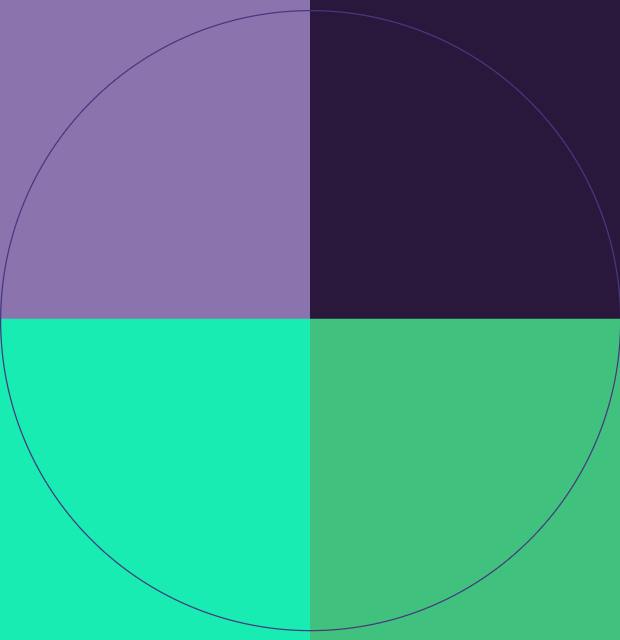
Give the GLSL for this background, as a Shadertoy shader.

```glsl
const vec3 LILAC = vec3(0.545, 0.451, 0.682);
const vec3 PLUM = vec3(0.161, 0.094, 0.235);
const vec3 MINT = vec3(0.094, 0.925, 0.698);
const vec3 GREEN = vec3(0.251, 0.761, 0.494);
const vec3 INDIGO = vec3(0.271, 0.220, 0.490);

// Antialiased coverage: 1 where the signed distance is positive
float coverage(float signedDist, float pixel) {
    return clamp(signedDist / pixel + 0.5, 0.0, 1.0);
}

// Four flat colours meeting at a corner point
vec3 quadrants(vec2 p, vec2 corner, float pixel) {
    float right = coverage(p.x - corner.x, pixel);
    float top = coverage(p.y - corner.y, pixel);
    return mix(mix(MINT, GREEN, right), mix(LILAC, PLUM, right), top);
}

// Thin circular outline
float ring(vec2 p, vec2 center, float radius, float width, float pixel) {
    float edgeDist = abs(length(p - center) - radius);
    return coverage(0.5 * width - edgeDist, pixel);
}

void mainImage(out vec4 fragColor, in vec2 fragCoord) {
    // Units of canvas height
    float pixel = 1.0 / iResolution.y;
    vec2 p = fragCoord * pixel;
    float halfWidth = 0.5 * iResolution.x * pixel;

    // Background blocks
    vec2 corner = vec2(halfWidth, 0.50195);
    vec3 color = quadrants(p, corner, pixel);

    // Circle spanning the canvas width
    vec2 center = vec2(halfWidth + 0.00098, 0.49902);
    float lineWidth = 0.00195;
    color = mix(color, INDIGO, ring(p, center, halfWidth, lineWidth, pixel));

    fragColor = vec4(color, 1.0);
}
```
